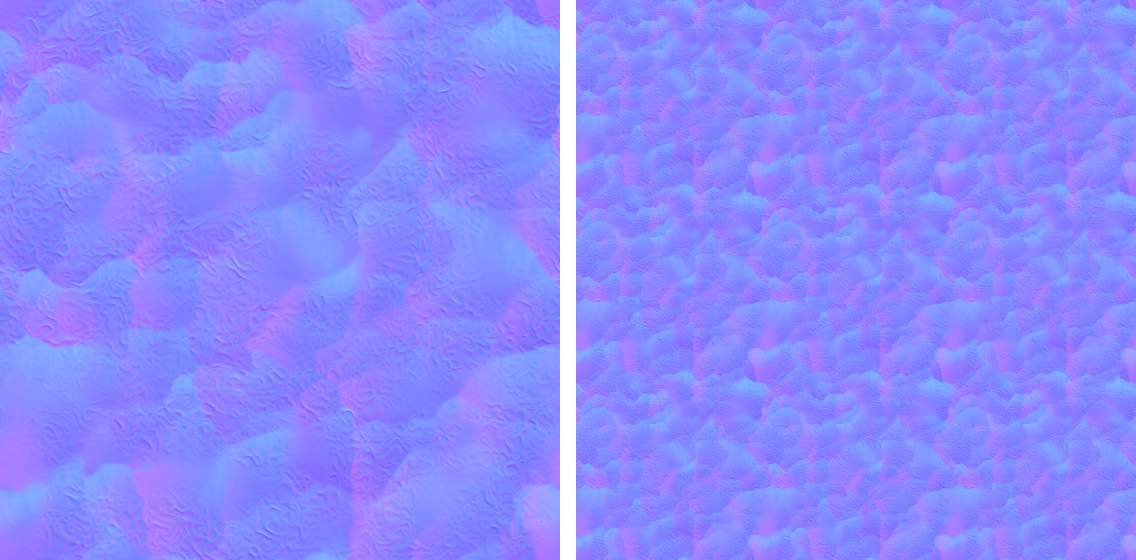
Left, the tile; right, the same tile 3 across and 3 down.
Write a Shadertoy shader that draws this texture map.

```glsl
#define LARGE_CELLS 5.0    // broad dunes across the tile
#define SMALL_CELLS 8.0    // lesser dunes across the tile
#define SLOPE vec2(0.115, 0.12) // tilt right at left crests, up at top crests
#define LEE_SLOPE 0.030    // weak opposite tilt at the dune foot
#define STEEPEST 0.22      // soft limit of the dune tilt
#define SOFT_EDGE 9.0      // crest sharpness, lowest
#define HARD_EDGE 75.0     // crest sharpness, highest
#define WRINKLES 46.0      // wrinkle repeats across the tile
#define WRINKLE_RELIEF 0.00054
#define STREAK 0.05        // strength of the downhill streaks
#define SAMPLE_STEP 0.0013 // step of the height differences
#define FLAT vec2(0.506, 0.508)

vec2 hash2(vec2 p) {
    p = vec2(dot(p, vec2(127.1, 311.7)), dot(p, vec2(269.5, 183.3)));
    return fract(sin(p) * 43758.5453);
}

float cornerSlope(vec2 cell, vec2 offset, vec2 f, vec2 period) {
    vec2 g = hash2(mod(cell + offset, period)) * 2.0 - 1.0;
    return dot(g, f - offset);
}

// Gradient noise that wraps after a whole number of cells
float noise(vec2 uv, vec2 period) {
    vec2 p = uv * period;
    vec2 i = floor(p), f = p - i;
    vec2 u = f * f * f * (f * (f * 6.0 - 15.0) + 10.0);
    float low = mix(cornerSlope(i, vec2(0, 0), f, period),
                    cornerSlope(i, vec2(1, 0), f, period), u.x);
    float high = mix(cornerSlope(i, vec2(0, 1), f, period),
                     cornerSlope(i, vec2(1, 1), f, period), u.x);
    return mix(low, high, u.y);
}

vec2 noise2(vec2 uv, float period) {
    return vec2(noise(uv, vec2(period)),
                noise(uv + vec2(0.37, 0.61), vec2(period)));
}

// Tilt of scalloped dunes: steep below the upper left crest, flat beyond
vec2 duneTilt(vec2 uv, float cells, float seed) {
    vec2 p = uv * cells + 0.7 * noise2(uv + seed, cells - 1.0)
           + 0.18 * noise2(uv, cells * 3.0);
    vec2 base = floor(p);
    float crisp = smoothstep(-0.2, 0.4, noise(uv + seed, vec2(7.0)));
    float sharpness = mix(SOFT_EDGE, HARD_EDGE, crisp);
    vec2 tilt = vec2(0.0);
    float total = 0.0;
    for (int y = -1; y <= 1; y++) {
        for (int x = -1; x <= 1; x++) {
            vec2 cell = base + vec2(x, y);
            vec2 id = mod(cell, cells) + seed * 90.0;
            vec2 q = p - cell - 0.5 - 0.75 * (hash2(id) - 0.5);
            vec2 strength = 0.3 + 1.2 * hash2(id + 17.0);
            vec2 rise = clamp(vec2(-q.x, q.y) * 1.8, 0.0, 1.25);
            vec2 foot = smoothstep(0.0, 0.6, vec2(q.x, -q.y));
            vec2 slope = SLOPE * strength * pow(rise, vec2(1.5))
                       - LEE_SLOPE * foot * vec2(0.4, 1.0);
            // Cells are drawn out along the rising diagonal
            float reach = dot(q, q) - 0.5 * q.x * q.y;
            float weight = exp(-sharpness * reach);
            tilt += slope * weight;
            total += weight;
        }
    }
    // Crests fade in and out along their length
    vec2 fade = clamp(0.95 + 1.7 * noise2(uv + seed * 2.0, 6.0), 0.1, 1.7);
    return fade * tilt / max(total, 1e-30);
}

// Thin curled ridges along the zero lines of warped noise
float wrinkleHeight(vec2 uv) {
    vec2 p = uv + 0.013 * noise2(uv, 23.0);
    float coarse = 6.0 * noise(p, vec2(WRINKLES));
    float fine = 5.0 * noise(p + 0.41, vec2(floor(WRINKLES * 1.5)));
    float broken = smoothstep(-0.15, 0.25, noise(uv + 0.17, vec2(33.0)));
    return exp(-coarse * coarse) * broken
         + 0.5 * exp(-fine * fine) * (1.0 - broken);
}

vec2 wrinkleTilt(vec2 uv) {
    float h = wrinkleHeight(uv);
    vec2 rise = vec2(wrinkleHeight(uv + vec2(SAMPLE_STEP, 0.0)),
                     wrinkleHeight(uv + vec2(0.0, SAMPLE_STEP))) - h;
    return -rise / SAMPLE_STEP * WRINKLE_RELIEF;
}

void mainImage(out vec4 fragColor, in vec2 fragCoord) {
    vec2 uv = fragCoord / iResolution.xy;

    // Two dune layers overlap so that outlines cross and vanish
    vec2 dune = duneTilt(uv, LARGE_CELLS, 0.23)
              + duneTilt(uv, SMALL_CELLS, 0.57);
    dune += 0.035 * noise2(uv + 0.13, 9.0);
    dune /= sqrt(1.0 + dot(dune, dune) / (STEEPEST * STEEPEST));

    // Wrinkles cover the flats and thin out on steep faces
    float rough = smoothstep(-0.35, 0.15, noise(uv + 0.53, vec2(8.0)));
    rough *= 1.0 - 0.8 * smoothstep(0.05, 0.14, dune.y);
    vec2 tilt = dune + wrinkleTilt(uv) * mix(0.1, 1.0, rough);

    // Fine streaks run down the upward facing slopes
    vec2 bent = uv + 0.03 * noise2(uv, 8.0);
    float streak = noise(bent, vec2(90.0, 20.0));
    tilt += STREAK * streak * smoothstep(0.03, 0.12, dune.y) * vec2(1.0, 0.8);

    float blue = 1.0 - 0.15 * dot(tilt, tilt);
    fragColor = vec4(clamp(vec3(FLAT + tilt, blue), 0.0, 1.0), 1.0);
}
```
